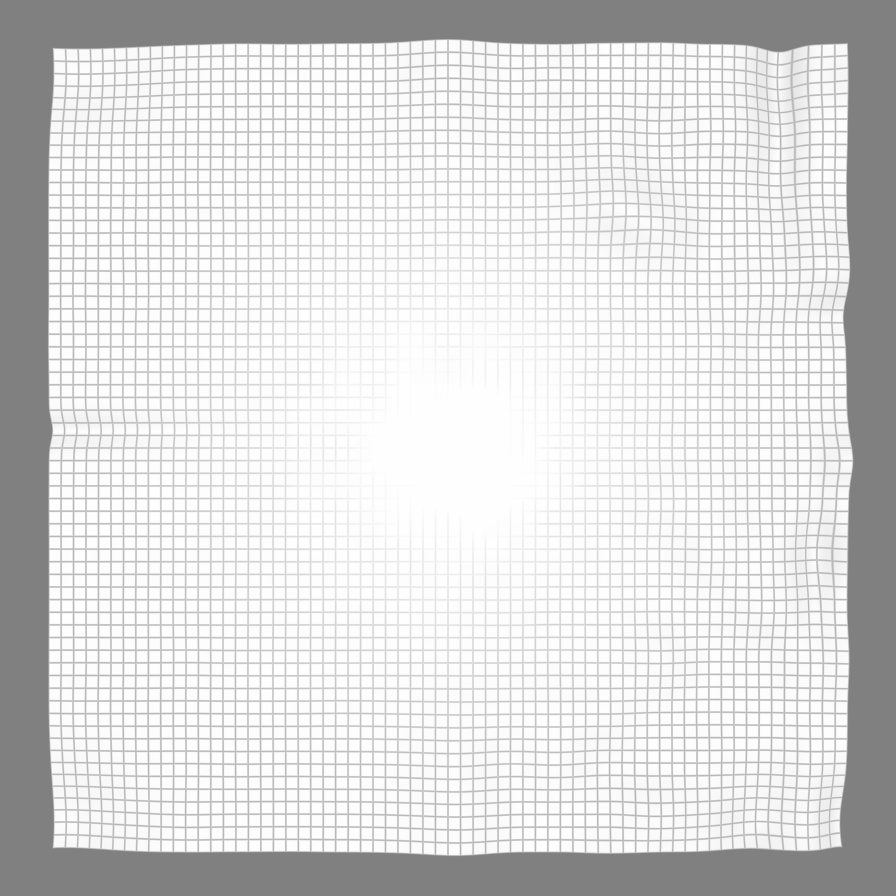
Reproduce this pattern procedurally as a Shadertoy shader.

```glsl
#define CELLS 64.0
#define HALF_SIZE vec2(0.446, 0.4515)
#define LINE_HALF 0.0007
#define CLEAR_RADIUS 0.085
#define FULL_RADIUS 0.46
#define FOLD_SHADE 0.22
#define BACKDROP vec3(0.502)
#define PAPER vec3(0.995)
#define INK vec3(0.72)

float hash(vec2 p) {
    vec3 q = fract(vec3(p.xyx) * 0.1031);
    q += dot(q, q.yzx + 33.33);
    return fract((q.x + q.y) * q.z);
}

float noise(vec2 p) {
    vec2 i = floor(p), f = fract(p);
    f = f * f * (3.0 - 2.0 * f);
    return mix(mix(hash(i), hash(i + vec2(1, 0)), f.x),
               mix(hash(i + vec2(0, 1)), hash(i + vec2(1, 1)), f.x), f.y);
}

float fold(vec2 p, vec2 center, vec2 size) {
    vec2 d = (p - center) / size;
    return exp(-dot(d, d));
}

// Relief of the cloth: broad folds plus ripples that grow to the right
float relief(vec2 p) {
    float h = 0.0;
    // Upper folds
    h -= 0.013 * fold(p, vec2(-0.41, 0.42), vec2(0.10, 0.07));
    h += 0.010 * fold(p, vec2(0.00, 0.45), vec2(0.05, 0.15));
    h -= 0.018 * fold(p, vec2(0.37, 0.41), vec2(0.024, 0.14));
    h += 0.018 * fold(p, vec2(0.20, 0.265), vec2(0.06, 0.04));
    // Side folds
    h -= 0.009 * fold(p, vec2(-0.45, 0.02), vec2(0.16, 0.016));
    h += 0.009 * fold(p, vec2(0.44, 0.20), vec2(0.05, 0.035));
    h -= 0.009 * fold(p, vec2(0.44, 0.15), vec2(0.05, 0.025));
    h += 0.010 * fold(p, vec2(0.45, -0.015), vec2(0.04, 0.025));
    h -= 0.010 * fold(p, vec2(0.41, -0.12), vec2(0.02, 0.10));
    // Lower folds
    h += 0.009 * fold(p, vec2(0.01, -0.42), vec2(0.05, 0.15));
    h -= 0.013 * fold(p, vec2(-0.43, -0.42), vec2(0.07, 0.07));
    h -= 0.013 * fold(p, vec2(0.33, -0.43), vec2(0.06, 0.06));
    h -= 0.017 * fold(p, vec2(0.44, -0.42), vec2(0.025, 0.05));
    float ripple = noise(p * 17.0 + 20.0) - 0.5;
    return h + mix(0.003, 0.012, smoothstep(-0.1, 0.3, p.x)) * ripple;
}

void mainImage(out vec4 fragColor, in vec2 fragCoord) {
    float px = 1.0 / min(iResolution.x, iResolution.y);
    vec2 p = (fragCoord - 0.5 * iResolution.xy) * px;
    float radius = length(p);

    // Raised cloth spreads away from the center of view
    float h = relief(p);
    vec2 cloth = p / (1.0 + h);
    float e = 0.002;
    vec2 slope = vec2(relief(p + vec2(e, 0)), relief(p + vec2(0, e))) - h;
    float shade = min(length(slope) / e * radius, 0.4);

    // Thin gaps between tiles, broken up near the clear center
    vec2 cellSize = 2.0 * HALF_SIZE / CELLS;
    vec2 grid = cloth / cellSize;
    vec2 gap = abs(fract(grid + 0.5) - 0.5) * cellSize;
    vec2 lines = 1.0 - smoothstep(max(LINE_HALF - px, 0.0), LINE_HALF + px, gap);
    vec2 patches = vec2(noise(grid * 0.35), noise(grid * 0.35 + 71.0)) - 0.5;
    vec2 reach = radius + 0.07 * patches * (1.0 - smoothstep(0.12, 0.3, radius));
    vec2 fade = smoothstep(CLEAR_RADIUS, FULL_RADIUS, reach);
    lines *= sqrt(fade);
    float ink = max(lines.x, lines.y);

    // Cloth over the backdrop
    vec3 color = mix(PAPER - FOLD_SHADE * shade, INK, ink);
    vec2 border = abs(cloth) - HALF_SIZE;
    float inside = 1.0 - smoothstep(-0.7 * px, 0.7 * px, max(border.x, border.y));
    fragColor = vec4(mix(BACKDROP, color, inside), 1.0);
}
```
